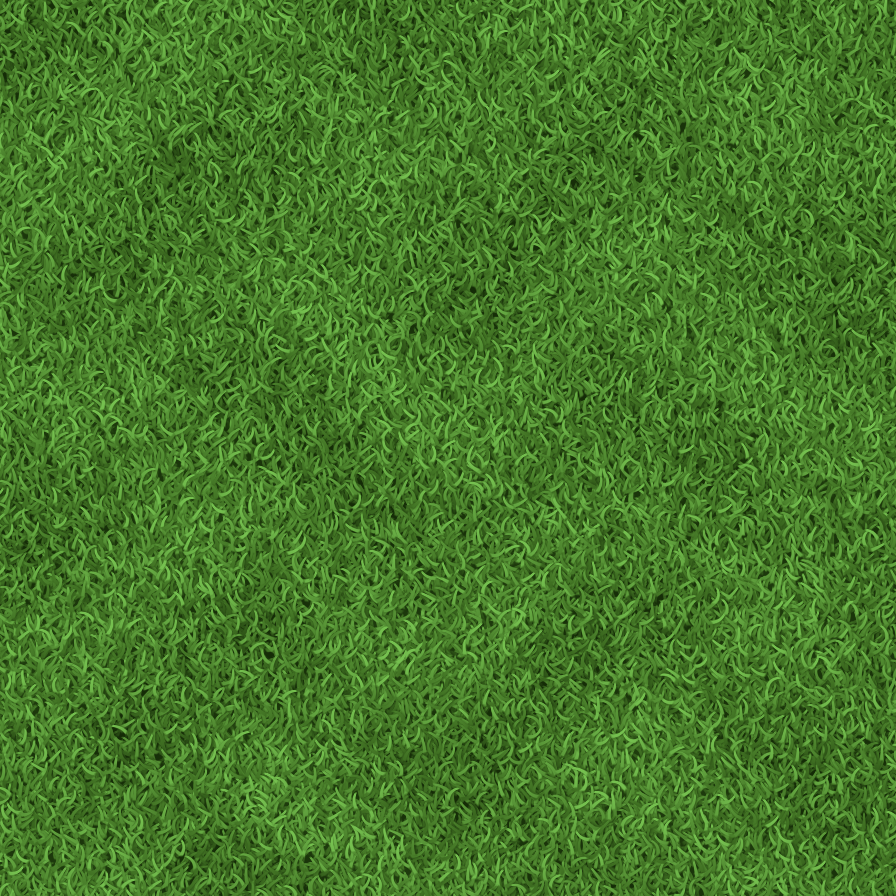
This texture is drawn by a three.js fragment shader. Its source:

```glsl
// Dense mown lawn: short curved grass blades layered from dark roots to bright tips.
varying vec2 vUv;

const vec3 ROOT_GREEN = vec3(0.10, 0.20, 0.04);
const vec3 LEAF_GREEN = vec3(0.25, 0.44, 0.135);
const vec3 TIP_GREEN = vec3(0.41, 0.68, 0.27);

const int LAYERS = 7;
const float CELLS = 74.0;         // blade cells across the canvas
const float HALF_LENGTH = 0.72;   // in cells
const float HALF_WIDTH = 0.125;   // in cells
const float MAX_BEND = 0.65;      // sideways sag of a blade, in cells
const float LEAN = 1.15;          // largest tilt from upright, in radians
const float ROOT_TONE = 0.12;     // tone of the lowest layer
const float TOP_TONE = 0.52;      // tone of the highest layer
const float TONE_SPREAD = 0.62;   // tone variation between blades
const float SHADOW = 0.36;
const float PATCH_TONE = 0.035;   // broad light and dark patches

vec4 hash4(vec3 p) {
  vec4 q = fract(p.xyzx * vec4(0.1031, 0.1030, 0.0973, 0.1099));
  q += dot(q, q.wzxy + 33.33);
  return fract((q.xxyz + q.yzzw) * q.zywx);
}

// Layered sines give slow changes of brightness across the lawn.
float patches(vec2 p) {
  return sin(p.x * 17.0 + 2.0 * sin(p.y * 11.0))
       + sin(p.y * 23.0 + 2.0 * sin(p.x * 14.0 + 1.0));
}

// Paints one curved, tapered blade and its soft shadow over the tone so far.
float paintBlade(float tone, vec2 p, vec4 rnd, float layerTone) {
  float angle = (rnd.z * 2.0 - 1.0) * LEAN;
  vec2 along = vec2(sin(angle), cos(angle));
  vec2 local = vec2(dot(p, vec2(along.y, -along.x)), dot(p, along));

  float u = local.y / HALF_LENGTH;
  float bend = (fract(rnd.w * 7.31) - 0.5) * MAX_BEND;
  float slope = 2.0 * bend * u / HALF_LENGTH;
  float side = (local.x - bend * (u * u - 0.5)) * inversesqrt(1.0 + slope * slope);

  float width = HALF_WIDTH * (1.0 - 0.35 * u);
  float ends = 1.0 - smoothstep(0.75, 1.1, abs(u));
  float body = ends * (1.0 - smoothstep(0.5 * width, 1.4 * width, abs(side)));
  float shade = ends * (1.0 - smoothstep(0.0, 2.6 * HALF_WIDTH, abs(side - 0.5 * width)));

  float bladeTone = layerTone + TONE_SPREAD * rnd.w + 0.08 * u;
  return mix(tone * (1.0 - SHADOW * shade), bladeTone, body);
}

// Paints the blades of one layer from the cells around the point.
float paintLayer(float tone, vec2 uv, float layer) {
  vec2 p = uv * CELLS + layer * vec2(17.37, 29.61);
  vec2 cell = floor(p);
  float layerTone = mix(ROOT_TONE, TOP_TONE, layer / float(LAYERS - 1));
  for (int j = -1; j <= 1; j++) {
    for (int i = -1; i <= 1; i++) {
      vec2 id = cell + vec2(float(i), float(j));
      vec4 rnd = hash4(vec3(id, layer * 13.0 + 5.0));
      tone = paintBlade(tone, p - id - rnd.xy, rnd, layerTone);
    }
  }
  return tone;
}

vec3 grassColor(float tone) {
  float t = clamp(tone, -0.1, 1.15) * 2.0;
  return t < 1.0 ? mix(ROOT_GREEN, LEAF_GREEN, t)
                 : mix(LEAF_GREEN, TIP_GREEN, t - 1.0);
}

void main() {
  float tone = 0.0;
  for (int k = 0; k < LAYERS; k++) {
    tone = paintLayer(tone, vUv, float(k));
  }
  tone += PATCH_TONE * patches(vUv);
  gl_FragColor = vec4(grassColor(tone), 1.0);
}
```
